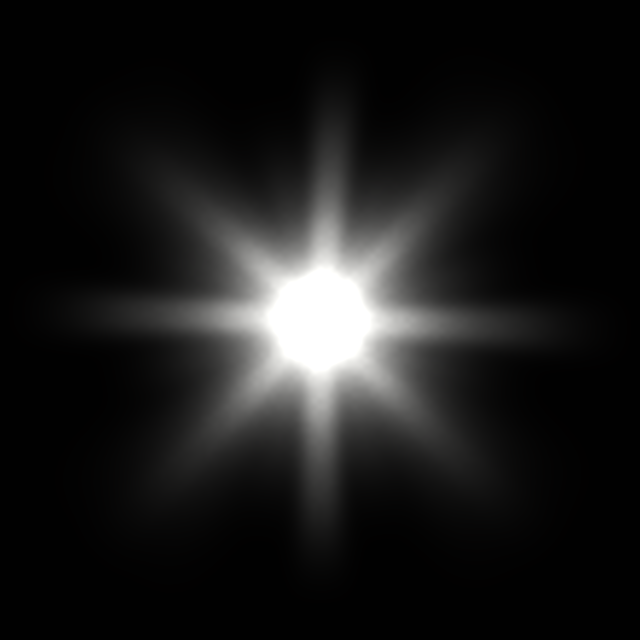
Write a three.js fragment shader that draws this background.

```glsl
// A white star burst: a glowing core with soft light rays on black.
varying vec2 vUv;

const float QUARTER_TURN = 1.5707963;
const vec3 WARM_WHITE = vec3(1.0, 1.0, 0.988);
const vec3 NIGHT = vec3(0.004, 0.003, 0.003);

float hash(vec2 p) {
  return fract(sin(dot(p, vec2(127.1, 311.7))) * 43758.55);
}

float valueNoise(vec2 p) {
  vec2 cell = floor(p);
  vec2 f = fract(p);
  f = f * f * (3.0 - 2.0 * f);
  float low = mix(hash(cell), hash(cell + vec2(1.0, 0.0)), f.x);
  float high = mix(hash(cell + vec2(0.0, 1.0)), hash(cell + vec2(1.0, 1.0)), f.x);
  return mix(low, high, f.y);
}

// Soft beam from the centre: its half width grows with distance
// and its light dies out at the given reach.
float ray(vec2 p, float angle, float baseWidth, float spread, float reach) {
  vec2 dir = vec2(cos(angle), sin(angle));
  float along = dot(p, dir);
  float across = abs(p.x * dir.y - p.y * dir.x);
  float t = across / (baseWidth + spread * max(along, 0.0));
  float profile = exp(-pow(t, 2.5));
  float start = smoothstep(0.03, 0.16, along);
  float end = 1.0 - smoothstep(reach * 0.55, reach, along);
  return profile * start * end * exp(-max(along, 0.0) / 0.16);
}

// Core and halo, falling off with distance
float halo(float r) {
  return 3.16 * exp(-r / 0.058) * (1.0 - smoothstep(0.2, 0.42, r));
}

// Four groups of rays, one for each quarter turn
float rays(vec2 p) {
  float light = 0.0;
  for (int i = 0; i < 4; i++) {
    float turn = float(i) * QUARTER_TURN;
    float axis = turn - 0.033 - 0.036 * sin(turn);
    float axisReach = 0.49 + 0.025 * cos(2.0 * turn);
    float diagonal = turn + 0.5 * QUARTER_TURN + 0.025 + 0.02 * sin(turn);

    // Narrow axis ray
    light += 0.92 * ray(p, axis, 0.018, 0.062, axisReach);
    // Broad diagonal fan and its brighter ridge
    light += 0.58 * ray(p, diagonal, 0.022, 0.2, 0.54);
    light += 0.27 * ray(p, diagonal, 0.012, 0.07, 0.56);
    // Faint short rays beside the axis
    light += 0.17 * ray(p, axis + 0.31, 0.012, 0.1, 0.37);
    light += 0.17 * ray(p, axis - 0.28, 0.012, 0.1, 0.37);
  }
  return light;
}

void main() {
  vec2 p = vUv - vec2(0.5);
  float light = halo(length(p)) + rays(p);

  // Slight mottling of the glow
  light *= 0.98 + 0.04 * valueNoise(vUv * 110.0);

  vec3 color = NIGHT + WARM_WHITE * light;
  gl_FragColor = vec4(clamp(color, 0.0, 1.0), 1.0);
}
```
